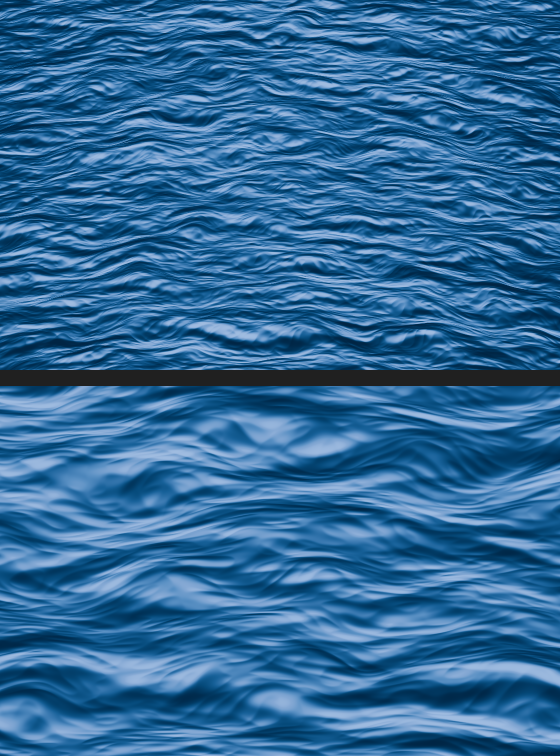
Top: the whole. Bottom: its middle third, enlarged.
Write a Shadertoy shader that draws this texture.

```glsl
// Draws a choppy blue sea: wind ripples with sharp crests, dark faces and pale sky glints.

const vec2  WAVE_CELL   = vec2(0.30, 0.075);  // widest wave, in canvas heights
const float SHRINK      = 0.60;               // size ratio of successive waves
const int   WAVES       = 5;
const float WEIGHT[5]   = float[5](0.42, 0.62, 0.52, 0.42, 0.30);
const float CREST_SOFT  = 0.0015;             // rounding of the crests
const float SLOPE_STEP  = 0.08;               // slope sampling, in cells
const float SLOPE_GAIN  = 1.95;               // brings slopes to unit spread
const float CROSSING    = 0.11;               // tilt between ripple trains
const float BEND        = 0.12;               // arching of the wave rows
const float PERSPECTIVE = 0.20;               // finer waves toward the top
const float VIGNETTE    = 0.90;
const int   AA          = 2;

// Water colours from deep shade to glint, and the tone rank of each
const int SHADES = 8;
const vec3 WATER[8] = vec3[8](
    vec3(0.00, 0.14, 0.26), vec3(0.00, 0.20, 0.35),
    vec3(0.02, 0.29, 0.48), vec3(0.09, 0.38, 0.60),
    vec3(0.22, 0.47, 0.69), vec3(0.36, 0.57, 0.77),
    vec3(0.52, 0.66, 0.83), vec3(0.63, 0.74, 0.88));
const float RANK[8] = float[8](0.0, 0.065, 0.235, 0.445, 0.655, 0.84, 0.965, 1.0);

vec2 gradientAt(vec2 cell) {
    vec3 q = fract(cell.xyx * vec3(0.1031, 0.1030, 0.0973));
    q += dot(q, q.yzx + 33.33);
    float angle = 6.2832 * fract((q.x + q.y) * q.z);
    return vec2(cos(angle), sin(angle));
}

float gradientNoise(vec2 p) {
    vec2 i = floor(p), f = p - i;
    vec2 w = f * f * f * (f * (f * 6.0 - 15.0) + 10.0);
    vec2 e = vec2(0.0, 1.0);
    float a = dot(gradientAt(i), f);
    float b = dot(gradientAt(i + e.yx), f - e.yx);
    float c = dot(gradientAt(i + e.xy), f - e.xy);
    float d = dot(gradientAt(i + e.yy), f - e.yy);
    return mix(mix(a, b, w.x), mix(c, d, w.x), w.y);
}

// Depth below a crest; crests lie on the zero lines of the noise
float trough(float n) {
    return sqrt(n * n + CREST_SOFT);
}

// Brightness of the water: back slopes mirror the sky, front slopes are dark
float seaTone(vec2 p) {
    float tone = 0.8 * gradientNoise(p / vec2(0.5, 0.12) + 71.0);
    p.y += 0.03 * gradientNoise(p / vec2(0.16, 0.09) + 37.0);
    vec2 size = WAVE_CELL;
    vec2 stepUp = vec2(0.0, SLOPE_STEP);

    for (int i = 0; i < WAVES; i++) {
        float k = float(i);
        vec2 q = p;
        q.y += CROSSING * sin(2.4 * k + 0.6) * p.x;
        q = q / size + 19.7 * (k + 1.0);
        float above = gradientNoise(q + stepUp);
        float below = gradientNoise(q - stepUp);
        float slope = (trough(above) - trough(below)) / (2.0 * SLOPE_STEP);

        // Small ripples fade on the smooth dark faces
        float ripple = i < 2 ? 1.0 : 0.65 + 0.55 * smoothstep(-1.0, 0.8, tone);
        tone += WEIGHT[i] * SLOPE_GAIN * slope * ripple;

        // Finer waves ride on the coarser ones
        p.y += 0.2 * size.y * (above + below);
        size *= SHRINK;
    }
    return tone;
}

vec3 waterColour(float tone) {
    float rank = 1.0 / (1.0 + exp(-1.7 * tone));
    vec3 colour = WATER[0];
    for (int i = 1; i < SHADES; i++) {
        float t = clamp((rank - RANK[i - 1]) / (RANK[i] - RANK[i - 1]), 0.0, 1.0);
        colour = mix(colour, WATER[i], t);
    }
    return colour;
}

void mainImage(out vec4 fragColor, in vec2 fragCoord) {
    vec3 sum = vec3(0.0);
    for (int s = 0; s < AA * AA; s++) {
        vec2 offset = (vec2(s % AA, s / AA) + 0.5) / float(AA) - 0.5;
        vec2 pixel = fragCoord + offset;
        vec2 p = (pixel - vec2(0.5 * iResolution.x, 0.0)) / iResolution.y;

        // Darker rim, strongest at the sides
        vec2 rim = 2.0 * pixel / iResolution.xy - 1.0;
        float shade = VIGNETTE * (0.333 - dot(rim * rim, vec2(0.75, 0.25)));

        // Arched rows, packed closer toward the top
        vec2 sea = p * (1.0 + PERSPECTIVE * p.y);
        sea.y += BEND * p.x * p.x;
        sum += waterColour(1.05 * seaTone(sea) + shade);
    }
    fragColor = vec4(sum / float(AA * AA), 1.0);
}
```
